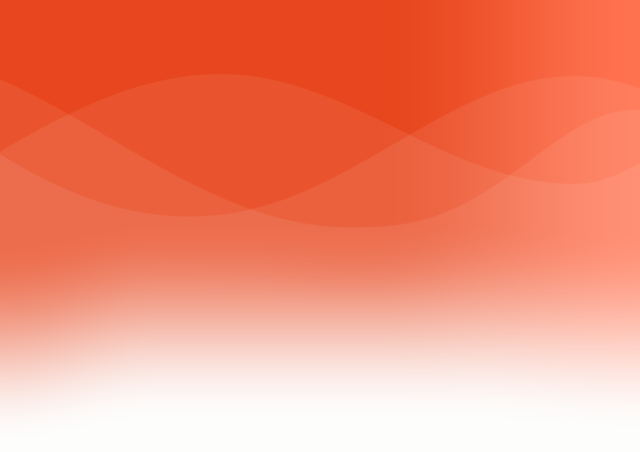
A WebGL 1 fragment shader for this background:

```glsl
precision highp float;

uniform vec2 u_resolution;

#define PI 3.14159265
#define RED vec3(0.908, 0.276, 0.116)
#define CORAL vec3(1.0, 0.45, 0.315)
#define PAPER vec3(0.994, 0.992, 0.99)
#define VEIL_ALPHA 0.075
#define FADE_TOP 0.515
#define FADE_BOTTOM 0.065
#define LEFT_DIP 0.05
#define RIGHT_DIP 0.025

// Half a cosine from a to b; skew moves the inflection sideways
float swing(float x, vec2 a, vec2 b, float skew) {
    float t = clamp((x - a.x) / (b.x - a.x), 0.0, 1.0);
    return mix(a.y, b.y, 0.5 - 0.5 * cos(PI * pow(t, skew)));
}

// Curve height through four successive crests and troughs
float ribbon(float x, vec2 a, vec2 b, vec2 c, vec2 d, float skew) {
    if (x < b.x) return swing(x, a, b, 1.0);
    if (x < c.x) return swing(x, b, c, skew);
    return swing(x, c, d, 1.0);
}

// Translucent white everywhere below a curve
vec3 veil(vec3 color, float y, float edge) {
    float softness = 1.0 / u_resolution.y;
    float cover = smoothstep(-softness, softness, edge - y);
    return mix(color, vec3(1.0), VEIL_ALPHA * cover);
}

void main() {
    vec2 uv = gl_FragCoord.xy / u_resolution;

    // Red field warming to coral on the right
    float warmth = smoothstep(0.59, 1.02, uv.x);
    vec3 color = mix(RED, CORAL, warmth);

    // Three crossing ribbons
    float falling = ribbon(uv.x, vec2(-0.208, 0.895), vec2(0.547, 0.497),
                           vec2(0.99, 0.757), vec2(1.4, 0.6), 1.337);
    float arch = ribbon(uv.x, vec2(-0.436, 0.416), vec2(0.345, 0.836),
                        vec2(0.898, 0.593), vec2(1.159, 0.733), 1.0);
    float bowl = ribbon(uv.x, vec2(-0.749, 1.276), vec2(0.293, 0.521),
                        vec2(0.898, 0.832), vec2(1.289, 0.659), 1.07);
    color = veil(color, uv.y, falling);
    color = veil(color, uv.y, arch);
    color = veil(color, uv.y, bowl);

    // White mist from below, dipping at both sides and around a faint warm patch
    vec2 patchOffset = (uv - vec2(0.55, 0.41)) / vec2(0.13, 0.06);
    float dip = LEFT_DIP * (1.0 - smoothstep(0.0, 0.25, uv.x))
              + RIGHT_DIP * smoothstep(0.7, 1.0, uv.x)
              + 0.012 * exp(-dot(patchOffset, patchOffset));
    float mist = 1.0 - smoothstep(FADE_BOTTOM, FADE_TOP, uv.y + dip);
    color = mix(color, PAPER, mist);

    gl_FragColor = vec4(color, 1.0);
}
```
